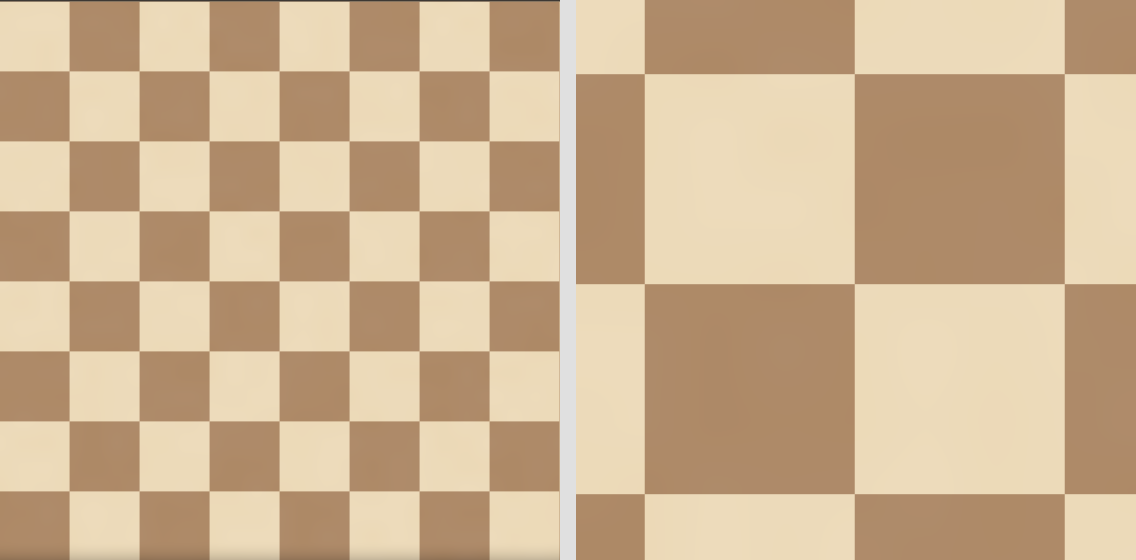
Left, the full canvas; right, a detail of the centre.
Write a WebGL 2 fragment shader that draws this pattern.

```glsl
#version 300 es
precision highp float;
// Two-tone checkerboard of eight by eight squares, with a thin dark rule and a soft shadow.

uniform vec2 u_resolution;
out vec4 fragColor;

const float SQUARES = 8.0;                  // squares across and down (even, so it tiles)
const vec2 BOARD_SHIFT = vec2(0.006, 0.02); // offset in squares
const float MOTTLE_CELLS = 24.0;            // wrapping noise cells across
const float RULE_WIDTH = 0.0026;            // dark rule along the tile border
const float SHADOW_HEIGHT = 0.034;          // shadow that meets the rule

const vec3 TAN = vec3(0.682, 0.541, 0.408);
const vec3 CREAM = vec3(0.926, 0.855, 0.726);
const vec3 RULE = vec3(0.24, 0.22, 0.20);
const vec3 MOTTLE_TINT = vec3(0.006, 0.008, 0.018);

float hash(vec2 p) {
    return fract(sin(dot(p, vec2(127.1, 311.7))) * 43758.5453);
}

// Value noise that repeats after the given number of cells.
float wrappedNoise(vec2 p, float period) {
    vec2 cell = floor(p);
    vec2 f = fract(p);
    f = f * f * (3.0 - 2.0 * f);
    vec2 low = mod(cell, period);
    vec2 high = mod(cell + 1.0, period);
    float bottom = mix(hash(low), hash(vec2(high.x, low.y)), f.x);
    float top = mix(hash(vec2(low.x, high.y)), hash(high), f.x);
    return mix(bottom, top, f.y);
}

// Smoothed square wave of period 2: +1 on [0,1], -1 on [1,2].
vec2 squareWave(vec2 p, vec2 halfEdge) {
    vec2 edgeDistance = abs(mod(p - 0.5, 2.0) - 1.0) - 0.5;
    return clamp(edgeDistance / halfEdge, -1.0, 1.0);
}

// Checker coverage: 1 on squares whose column and row have equal parity.
float checker(vec2 p, vec2 halfEdge) {
    vec2 wave = squareWave(p, halfEdge);
    return 0.5 + 0.5 * wave.x * wave.y;
}

// Coverage of a horizontal band just below the top border, wrapping softly.
float borderRule(float y, float width, float pixel) {
    float offset = fract(y + 0.5 * width + 0.5) - 0.5;
    return clamp((0.5 * width - abs(offset)) / pixel + 0.5, 0.0, 1.0);
}

// Brightness that dims towards the bottom border.
float shadow(float y, float height, float strength) {
    float depth = clamp(1.0 - y / height, 0.0, 1.0);
    return 1.0 - strength * depth * depth;
}

void main() {
    vec2 uv = gl_FragCoord.xy / u_resolution;
    vec2 pixel = 1.0 / u_resolution;

    // Squares, with edges one pixel wide.
    vec2 board = uv * SQUARES + BOARD_SHIFT;
    vec3 color = mix(CREAM, TAN, checker(board, 0.5 * SQUARES * pixel));

    // Faint mottling of the surface.
    color += MOTTLE_TINT * (wrappedNoise(uv * MOTTLE_CELLS, MOTTLE_CELLS) - 0.5);

    // Shadow deepening into the rule across the border.
    color *= shadow(uv.y, SHADOW_HEIGHT, 0.17);
    color = mix(color, RULE, borderRule(uv.y, RULE_WIDTH, pixel.y));

    fragColor = vec4(color, 1.0);
}
```
